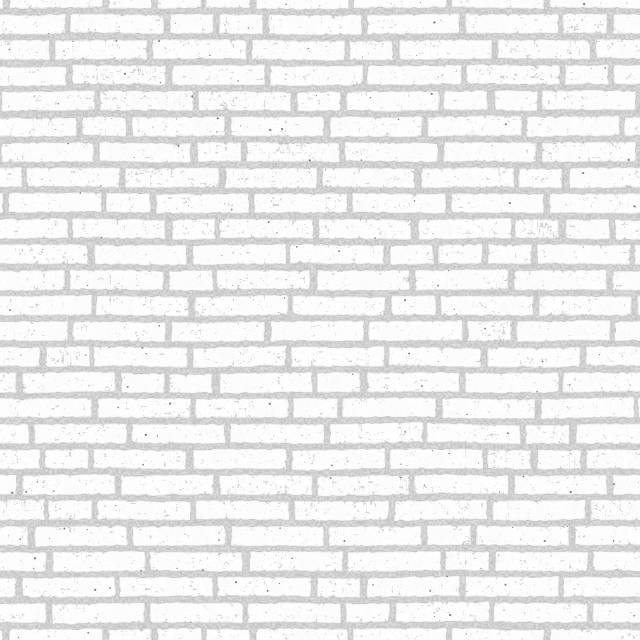
This texture is drawn by a three.js fragment shader. Its source:

```glsl
// Whitewashed brick wall: 25 wavy courses of long and half bricks in grainy grey mortar.
varying vec2 vUv;

// Layout, in canvas units
const float COURSES = 25.0;
const float HALF_BRICKS = 13.0;      // half-brick modules across one course
const float COURSE_SHIFT = 0.56;     // vertical start, in courses
const float SPLIT_CHANCE = 0.06;     // long bricks replaced by two halves
const vec2 JOINT = vec2(0.0085, 0.0092);
const float CORNER = 0.0022;
const float EDGE_SOFTNESS = 0.0009;
const float FRINGE = 0.0026;         // worn rim inside each brick
const float TILT = 0.022;

// Colours
const vec3 BRICK_WHITE = vec3(0.992);
const vec3 RIM_GREY = vec3(0.87);
const vec3 MORTAR_LIGHT = vec3(0.87);
const vec3 MORTAR_DARK = vec3(0.77);
const vec3 STAIN_GREY = vec3(0.70);
const vec3 PIT_DARK = vec3(0.38);

// Texture frequencies, in cells across the canvas
const float GRAIN = 270.0;
const float MOTTLE = 95.0;
const float PIT_CELLS = 42.0;

vec2 hash2(vec2 p) {
  vec3 q = fract(p.xyx * vec3(0.1031, 0.1030, 0.0973));
  q += dot(q, q.yzx + 33.33);
  return fract((q.xx + q.yz) * q.zy);
}

float corner(vec2 cell, vec2 offset) {
  float angle = 6.2832 * hash2(cell).x;
  return dot(vec2(cos(angle), sin(angle)), offset);
}

float gradientNoise(vec2 p) {
  vec2 i = floor(p), f = fract(p);
  vec2 u = f * f * f * (f * (f * 6.0 - 15.0) + 10.0);
  vec2 e = vec2(1.0, 0.0);
  return mix(mix(corner(i, f), corner(i + e, f - e), u.x),
             mix(corner(i + e.yx, f - e.yx), corner(i + 1.0, f - 1.0), u.x), u.y);
}

float roundedBox(vec2 p, vec2 halfSize, float radius) {
  vec2 q = abs(p) - halfSize + radius;
  return length(max(q, 0.0)) + min(max(q.x, q.y), 0.0) - radius;
}

// Signed distance to the brick around p; id receives its course and module
float brickDistance(vec2 p, out vec2 id) {
  float y = (1.0 - p.y) * COURSES + COURSE_SHIFT;
  float course = mod(floor(y), COURSES);
  vec2 rowRandom = hash2(vec2(course, 71.0));

  // Each course starts with one half brick at a random module
  float phase = 0.5 * mod(course, 2.0) + 0.3 * (rowRandom.x - 0.5);
  float x = mod(p.x * HALF_BRICKS - phase - floor(rowRandom.y * HALF_BRICKS), HALF_BRICKS);
  float start = 0.0, modules = 1.0;
  if (x >= 1.0) {
    start = 1.0 + 2.0 * floor((x - 1.0) * 0.5);
    modules = 2.0;
    if (hash2(vec2(start, course + 40.0)).x < SPLIT_CHANCE) {
      start = floor(x);
      modules = 1.0;
    }
  }
  id = vec2(start, course);

  // Slightly uneven size, position and tilt
  vec2 vary = hash2(id + 11.0) - 0.5;
  vec2 size = vec2(modules / HALF_BRICKS, 1.0 / COURSES);
  vec2 local = vec2((x - start - 0.5 * modules) / HALF_BRICKS, (0.5 - fract(y)) / COURSES);
  local += vec2(vary.x * 0.003, vary.y * 0.0012 + local.x * TILT * vary.x);
  vec2 halfSize = 0.5 * (size - JOINT) - vec2(0.0014, 0.0008) * vary.yx;
  return roundedBox(local, halfSize, CORNER);
}

// Sparse round pits, one candidate per grid cell
float pits(vec2 p) {
  vec2 cell = floor(p * PIT_CELLS);
  vec2 spot = hash2(cell + 5.0), kind = hash2(cell + 87.0);
  float radius = mix(0.0006, 0.0019, kind.y * kind.y);
  float d = length((fract(p * PIT_CELLS) - 0.15 - 0.7 * spot) / PIT_CELLS) - radius;
  return step(kind.x, 0.16) * (1.0 - smoothstep(-EDGE_SOFTNESS, EDGE_SOFTNESS, d));
}

void main() {
  float grain = gradientNoise(vUv * GRAIN);
  float mottle = gradientNoise(vUv * MOTTLE + 17.0);
  float patches = gradientNoise(vUv * 24.0 + 53.0);

  // Wavy courses and ragged brick edges
  vec2 p = vUv;
  p.y += 0.0028 * gradientNoise(vUv * vec2(5.0, 4.0) + 7.0);
  p += 0.0012 * vec2(patches, gradientNoise(vUv * 30.0 + 29.0));
  vec2 id;
  float d = brickDistance(p, id) + 0.0010 * mottle + 0.0007 * grain;

  // Mortar
  float sand = clamp(0.45 + 1.1 * grain + 0.6 * mottle, 0.0, 1.0);
  vec3 mortar = mix(MORTAR_DARK, MORTAR_LIGHT, sand);

  // Brick face: worn rim, flecks, vertical scratches and pits
  float wear = smoothstep(0.72, 1.0, hash2(id + 23.0).x);
  float rim = smoothstep(-FRINGE, 0.0, d + 0.0015 * patches);
  vec3 brick = BRICK_WHITE + 0.018 * grain + 0.012 * patches;
  brick = mix(brick, RIM_GREY, rim * (0.75 + 0.5 * mottle));
  float fleck = smoothstep(0.22, 0.55, grain * 0.7 + mottle * 0.5 + 0.25 * patches + 0.10 * wear);
  float scratch = smoothstep(0.36, 0.62, gradientNoise(vUv * vec2(240.0, 45.0) + 91.0) + 0.2 * patches);
  brick = mix(brick, STAIN_GREY, 0.55 * fleck + (0.12 + 0.3 * wear) * scratch * (1.0 - fleck));
  brick = mix(brick, PIT_DARK, 0.75 * pits(vUv));

  // Broken shadow line where brick meets mortar
  float seam = exp(-pow(d / 0.0011, 2.0)) * smoothstep(-0.05, 0.4, mottle + 0.4 * grain);
  vec3 color = mix(brick, mortar, smoothstep(-EDGE_SOFTNESS, EDGE_SOFTNESS, d));
  gl_FragColor = vec4(mix(color, STAIN_GREY, 0.5 * seam), 1.0);
}
```
